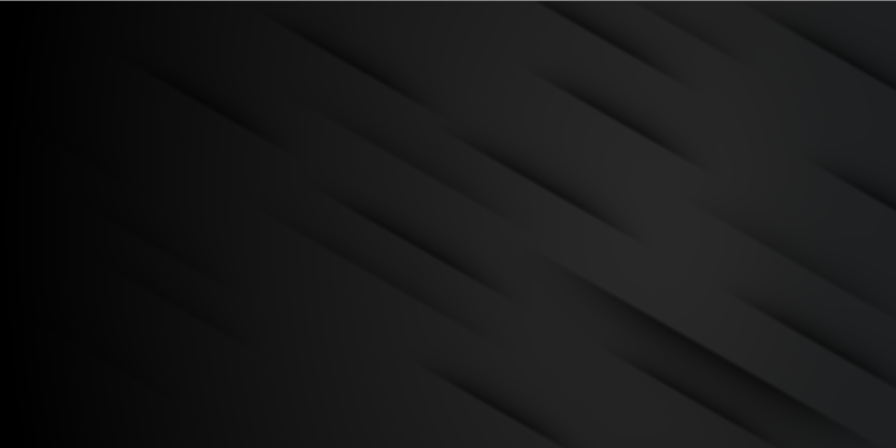
Give the GLSL for this background, as a Shadertoy shader.

```glsl
// Dark layered background: a soft grey glow right of centre fades to black
// at the left, crossed by slanted creases. Each crease is a tapered shadow
// with one crisp side and one side that decays exponentially.

const vec2 ALONG = vec2(0.869, -0.495);  // direction of the creases
const vec2 ACROSS = vec2(0.495, 0.869);  // their upper right normal
const vec3 GLOW_COLOR = vec3(0.160, 0.160, 0.161);
const vec3 COOL_COLOR = vec3(0.118, 0.126, 0.132);
const float EDGE_SOFTNESS = 0.007;

// Crease layout: centre x, centre y, half length, signed fade width
// (a positive width fades to the upper right, a negative one to the lower left)
const vec4 DEEP_CREASES[12] = vec4[12](
    vec4(0.78, 0.857, 0.30, 0.026),
    vec4(0.456, 0.766, 0.28, 0.028),
    vec4(1.21, 0.583, 0.32, 0.026),
    vec4(1.33, 0.922, 0.30, 0.028),
    vec4(1.38, 0.729, 0.28, 0.028),
    vec4(1.91, 0.85, 0.36, 0.026),
    vec4(2.0, 0.53, 0.28, 0.026),
    vec4(0.924, 0.453, 0.32, 0.024),
    vec4(1.85, 0.219, 0.32, 0.028),
    vec4(1.60, 0.21, 0.56, -0.055),
    vec4(1.56, 0.10, 0.30, 0.022),
    vec4(1.12, 0.08, 0.27, 0.024));

const vec4 FAINT_CREASES[8] = vec4[8](
    vec4(0.39, 0.318, 0.28, 0.030),
    vec4(0.34, 0.453, 0.28, 0.035),
    vec4(0.83, 0.388, 0.42, 0.035),
    vec4(0.91, 0.635, 0.38, 0.040),
    vec4(1.80, 0.40, 0.38, 0.040),
    vec4(1.53, 0.93, 0.22, 0.030),
    vec4(0.13, 0.675, 0.28, 0.030),
    vec4(0.21, 0.206, 0.28, 0.030));

// Shadow amount of one crease, from 0 to 1
float creaseShadow(vec2 p, vec4 crease) {
    vec2 q = p - crease.xy;
    float depth = dot(q, ACROSS) * sign(crease.w);
    float taper = 1.0 - smoothstep(0.15, 1.0, abs(dot(q, ALONG)) / crease.z);
    float crisp = smoothstep(-EDGE_SOFTNESS, EDGE_SOFTNESS, depth);
    return taper * crisp * exp(-max(depth, 0.0) / abs(crease.w));
}

// Smooth backdrop without creases
vec3 backdrop(vec2 p) {
    float reach = length((p - vec2(1.46, 0.5)) * vec2(1.0, 0.7)) / 1.46;
    float light = 1.0 - pow(min(reach, 1.0), 1.3);
    vec3 color = GLOW_COLOR * light;
    return mix(color, COOL_COLOR, 0.7 * smoothstep(1.6, 2.0, p.x));
}

void mainImage(out vec4 fragColor, in vec2 fragCoord) {
    // Height spans 0 to 1, width spans 0 to 2
    vec2 p = fragCoord / iResolution.xy * vec2(2.0, 1.0);
    vec3 color = backdrop(p);

    // Darken by every crease
    for (int i = 0; i < 12; i++)
        color *= 1.0 - 0.65 * creaseShadow(p, DEEP_CREASES[i]);
    for (int i = 0; i < 8; i++)
        color *= 1.0 - 0.30 * creaseShadow(p, FAINT_CREASES[i]);

    // Thin pale rim along the top
    color = mix(color, vec3(0.6), smoothstep(0.996, 1.0, p.y));
    fragColor = vec4(color, 1.0);
}
```
